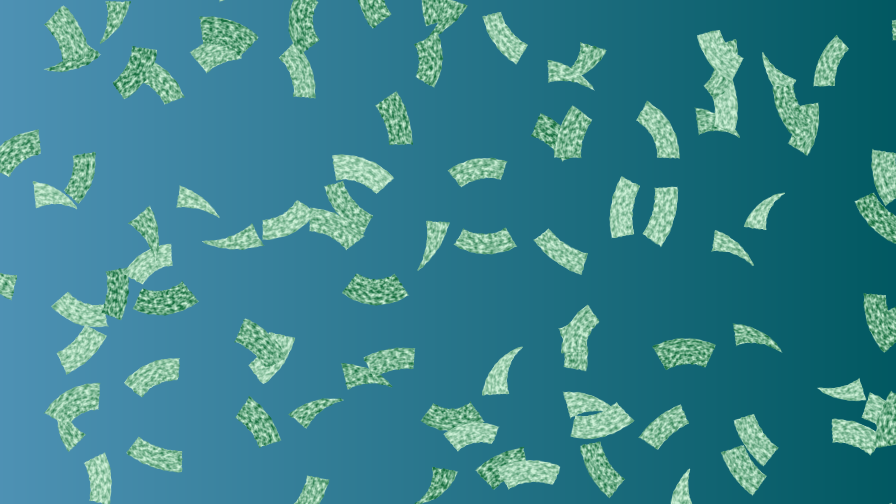
A WebGL 1 fragment shader for this pattern:

```glsl
precision highp float;
// Curved scraps of green foil confetti falling over a blue-to-teal gradient.
// One scrap sits in each cell of a jittered grid; each is a bent, tapered strip
// in polar coordinates, and gradient noise gives it a crumpled glitter.

uniform vec2 u_resolution;

const vec3 SKY_LEFT   = vec3(0.305, 0.570, 0.705);
const vec3 SKY_RIGHT  = vec3(0.005, 0.345, 0.380);
const vec3 FOIL_DARK  = vec3(0.10, 0.44, 0.26);
const vec3 FOIL_LIGHT = vec3(0.80, 0.94, 0.84);

const float CELL        = 0.145;              // grid spacing, in canvas heights
const float JITTER      = 1.4;                // spread of centres, in cells
const vec2  HALF_LENGTH = vec2(0.045, 0.057); // smallest, largest
const vec2  HALF_WIDTH  = vec2(0.021, 0.028);
const vec2  BEND_RADIUS = vec2(0.085, 0.170);
const float SLIVER_RATE = 0.28;               // share of scraps ending in a point
const vec2  TONE        = vec2(0.43, 0.78);   // darkest, lightest scrap
const vec2  GLITTER     = vec2(0.95, 0.55);   // contrast on dark, light scraps
const vec2  GRAIN       = vec2(105.0, 150.0); // glitter frequency along, across
const float RAGGED      = 0.0025;             // roughness of the cut edges
const float TAU         = 6.2831853;

vec2 hash2(vec2 p) {
  vec3 q = fract(p.xyx * vec3(0.1031, 0.1030, 0.0973));
  q += dot(q, q.yzx + 33.33);
  return fract((q.xx + q.yz) * q.zy);
}

float cornerSlope(vec2 corner, vec2 offset) {
  float angle = TAU * hash2(corner).x;
  return dot(vec2(cos(angle), sin(angle)), offset);
}

float gradientNoise(vec2 p) {
  vec2 i = floor(p);
  vec2 f = p - i;
  vec2 w = f * f * f * (f * (f * 6.0 - 15.0) + 10.0);
  vec2 e = vec2(1.0, 0.0);
  float low  = mix(cornerSlope(i, f), cornerSlope(i + e, f - e), w.x);
  float high = mix(cornerSlope(i + e.yx, f - e.yx), cornerSlope(i + 1.0, f - 1.0), w.x);
  return mix(low, high, w.y);
}

// Coordinates along and across a strip bent around a circle.
vec2 bendCoords(vec2 p, float radius) {
  p.y += radius;
  return vec2(radius * atan(p.x, p.y), length(p) - radius);
}

// Signed distance (approximate) to a strip narrowing towards one end.
float stripDistance(vec2 q, vec2 halfSize, float taper) {
  float along = clamp(q.x / halfSize.x * 0.5 + 0.5, 0.0, 1.0);
  float halfWidth = halfSize.y * mix(1.0, taper, along);
  return max(abs(q.x) - halfSize.x, abs(q.y) - halfWidth);
}

// Paints the scrap belonging to one grid cell over the colour below.
vec3 paintScrap(vec3 below, vec2 p, vec2 cell, float pixel) {
  vec2 place = hash2(cell + 17.0);
  vec2 pose  = hash2(cell + 71.3);
  vec2 size  = hash2(cell + 133.7);
  vec2 look  = hash2(cell + 211.9);

  vec2 local = p - (cell + 0.5 + JITTER * (place - 0.5)) * CELL;
  float c = cos(TAU * pose.x);
  float s = sin(TAU * pose.x);
  local = vec2(c * local.x + s * local.y, c * local.y - s * local.x);

  vec2 q = bendCoords(local, mix(BEND_RADIUS.x, BEND_RADIUS.y, pose.y));
  vec2 halfSize = vec2(mix(HALF_LENGTH.x, HALF_LENGTH.y, size.x),
                       mix(HALF_WIDTH.x, HALF_WIDTH.y, size.y));
  float taper = look.x < SLIVER_RATE ? 0.04 : mix(0.75, 1.0, look.x);
  float dist = stripDistance(q, halfSize, taper);
  if (dist > pixel + RAGGED) return below;

  // Crumpled foil: coarse dents plus finer sparkle.
  vec2 grainPos = q * GRAIN + place * 90.0 + 50.0;
  float dents = gradientNoise(grainPos);
  float sparkle = gradientNoise(grainPos * 1.9 + 31.0);
  float tone = mix(TONE.x, TONE.y, look.y);
  tone += mix(GLITTER.x, GLITTER.y, look.y) * (dents + 0.5 * sparkle);
  vec3 foil = mix(FOIL_DARK, FOIL_LIGHT, clamp(tone, 0.0, 1.0));

  dist += RAGGED * dents;
  return mix(below, foil, 1.0 - smoothstep(-0.7 * pixel, 0.7 * pixel, dist));
}

void main() {
  float pixel = 1.0 / u_resolution.y;
  vec2 p = gl_FragCoord.xy * pixel;
  vec3 color = mix(SKY_LEFT, SKY_RIGHT, gl_FragCoord.x / u_resolution.x);

  // A scrap may reach into any neighbouring cell.
  vec2 home = floor(p / CELL);
  for (int y = -1; y <= 1; y++) {
    for (int x = -1; x <= 1; x++) {
      color = paintScrap(color, p, home + vec2(float(x), float(y)), pixel);
    }
  }
  gl_FragColor = vec4(color, 1.0);
}
```
